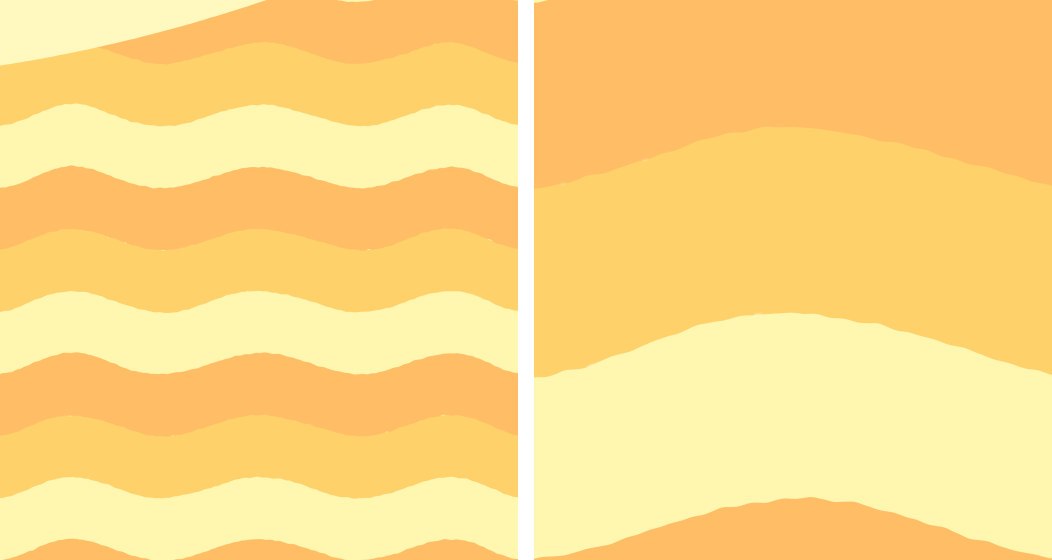
Left: the whole. Right: its middle third, enlarged.
Give the GLSL for this pattern, as a WebGL 1 fragment shader.

```glsl
precision highp float;

uniform vec2 u_resolution;

const vec3 ORANGE = vec3(1.0, 0.747, 0.40);
const vec3 GOLD = vec3(1.0, 0.82, 0.42);
const vec3 CREAM = vec3(1.0, 0.965, 0.69);
const vec3 PALE = vec3(1.0, 0.976, 0.75);

// Lengths are in canvas heights, measured from the top left.
const float FIRST_TROUGH = 0.1143;
const float BAND_HEIGHT = 0.1108;
const float WAVE_HEIGHT = 0.0380;
const float WAVE_CENTRE = 0.466;
const float WAVE_RATE = 2.771;      // waves per height at the centre
const float WAVE_SQUEEZE = 1.71;    // narrows the outer waves
const float WOBBLE = 0.0050;
const float ROUGHNESS = 0.0028;
const float FLECK_WIDTH = 0.0016;
const vec3 CORNER_CURVE = vec3(0.1172, 0.155, 0.192);
const float TAU = 6.2831853;

float hashGradient(float cell, float seed) {
  return 2.0 * fract(sin(cell * 12.9898 + seed * 78.233) * 4375.85) - 1.0;
}

float gradientNoise(float x, float seed) {
  float cell = floor(x);
  float f = x - cell;
  float fade = f * f * f * (f * (f * 6.0 - 15.0) + 10.0);
  float left = hashGradient(cell, seed) * f;
  float right = hashGradient(cell + 1.0, seed) * (f - 1.0);
  return mix(left, right, fade);
}

// Height of the wave above its trough
float waveLift(float x) {
  float u = x - WAVE_CENTRE;
  float phase = 1.5 + WAVE_RATE * u + WAVE_SQUEEZE * u * u * u;
  return WAVE_HEIGHT * (0.5 - 0.5 * cos(TAU * phase));
}

vec3 bandColour(float band) {
  float kind = mod(band, 3.0);
  if (kind < 0.5) return GOLD;
  if (kind < 1.5) return CREAM;
  return ORANGE;
}

void main() {
  float x = gl_FragCoord.x / u_resolution.y;
  float depth = 1.0 - gl_FragCoord.y / u_resolution.y;
  float soft = 0.7 / u_resolution.y;

  // Nearest wavy edge, each with its own wobble
  float below = depth - FIRST_TROUGH + waveLift(x);
  float edge = floor(below / BAND_HEIGHT + 0.5);
  float distance = below - edge * BAND_HEIGHT;
  distance += WOBBLE * gradientNoise(x * 11.0, edge);
  distance += ROUGHNESS * gradientNoise(x * 75.0, edge + 31.0);

  // Flat bands on either side of the edge
  vec3 colour = mix(bandColour(edge - 1.0), bandColour(edge),
                    smoothstep(-soft, soft, distance));

  // Sparse pale flecks along the edges
  float fleck = smoothstep(0.27, 0.36, gradientNoise(x * 60.0, edge + 67.0));
  fleck *= 1.0 - smoothstep(0.0, FLECK_WIDTH, abs(distance));
  colour = mix(colour, PALE, 0.6 * fleck);

  // Pale sweep across the top left corner
  float sweep = CORNER_CURVE.x - x * (CORNER_CURVE.y + x * CORNER_CURVE.z);
  sweep += 0.3 * ROUGHNESS * gradientNoise(x * 60.0, 93.0);
  colour = mix(PALE, colour, smoothstep(-soft, soft, depth - sweep));

  gl_FragColor = vec4(colour, 1.0);
}
```
